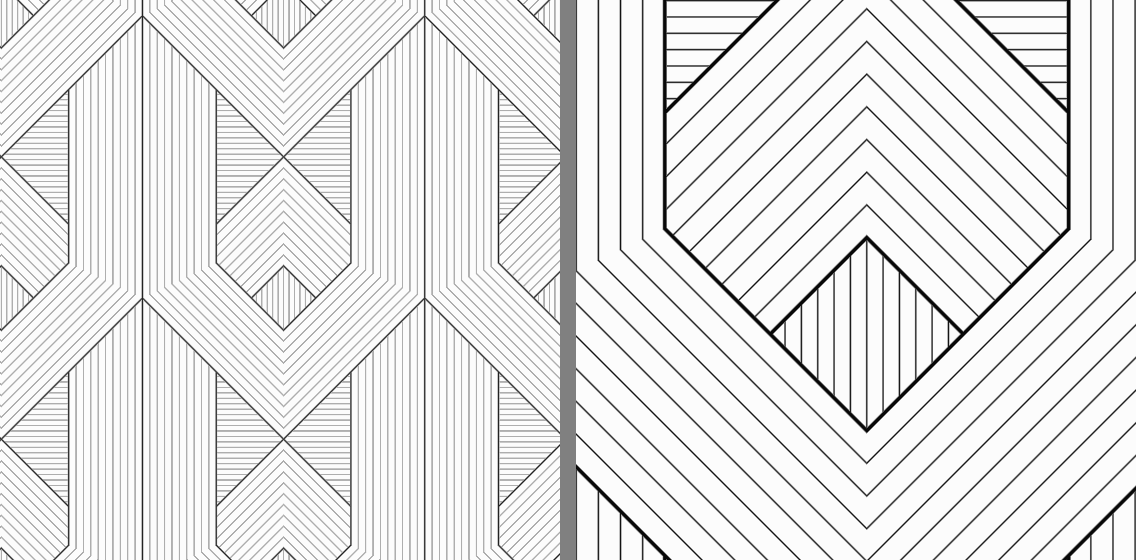
Left, the full canvas; right, a detail of the centre.
Give the GLSL for this pattern, as a three.js fragment shader.

```glsl
#define TILE 0.504                  // repeat size on the canvas
#define ORIGIN vec2(0.5064, 0.7198) // a crossing of the heavy diagonals
#define SHIELD 0.2385               // half width of the pointed shield, in tiles
#define TIP 0.614                   // depth of the shield tip below the crossing
#define LINES 10.0                  // line steps across each band
#define THIN 0.00158
#define HEAVY 0.0044
#define SOFTNESS 1.4                // edge filter, in screen samples
#define PAPER vec3(0.99)
#define INK vec3(0.03)

varying vec2 vUv;

const float DIAGONAL = 0.70711;

// Distance to the nearest whole number
float toWhole(float v) {
  return abs(fract(v + 0.5) - 0.5);
}

// Share of a filter window covered by a line
float stroke(float dist, float width, float window) {
  float low = max(dist - 0.5 * window, -0.5 * width);
  float high = min(dist + 0.5 * window, 0.5 * width);
  return max(high - low, 0.0) / window;
}

void main() {
  float window = SOFTNESS * fwidth(vUv.x) / TILE;
  vec2 p = (vUv - ORIGIN) / TILE;

  // Mirror each column, then cut the tiles along the roof diagonals
  float across = abs(fract(p.x + 0.5) - 0.5);
  float roof = fract(across - p.y);
  float down = roof - across;

  // Shield outline: an upright side and a sloping base
  float side = across - SHIELD;
  float base = across + down - TIP;
  float outline = max(side, base * DIAGONAL);
  float chevron = down - across;
  float bandStep = (1.0 - TIP) / LINES;
  float hatchStep = 0.5 * bandStep;

  // Heavy lines: roofs, poles and shield outlines
  float heavy = min(min(roof, 1.0 - roof) * DIAGONAL, 0.5 - across);
  heavy = min(heavy, abs(outline));

  float thin;
  if (outline > 0.0) {
    // Nested bands that bend from the upright into the slope
    float sideStep = (0.5 - SHIELD) / LINES;
    float u = side / sideStep;
    float v = base / bandStep;
    thin = u > v ? toWhole(u) * sideStep : toWhole(v) * bandStep * DIAGONAL;
  } else {
    // Heavy edges of the chevron field
    float edge = min(abs(chevron), abs(chevron - (1.0 - TIP)));
    heavy = min(heavy, edge * DIAGONAL);

    if (chevron < 0.0) {
      thin = toWhole(down / hatchStep + 0.5) * hatchStep;  // side triangles
    } else if (chevron < 1.0 - TIP) {
      thin = toWhole(chevron / bandStep) * bandStep * DIAGONAL;
    } else {
      thin = toWhole(across / hatchStep) * hatchStep;      // small diamond
    }
  }

  float ink = max(stroke(thin, THIN, window), stroke(heavy, HEAVY, window));
  gl_FragColor = vec4(mix(PAPER, INK, ink), 1.0);
}
```
